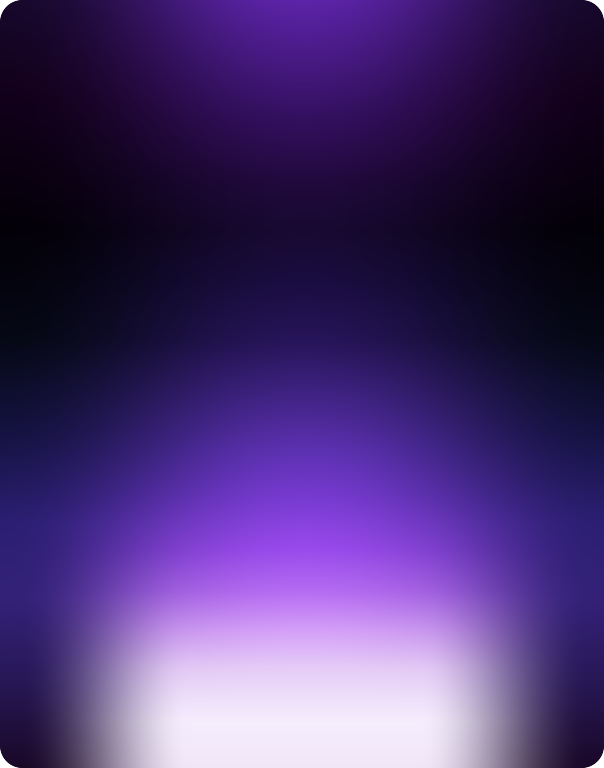
Give the GLSL for this background, as a Shadertoy shader.

```glsl
// A dark violet panel with a purple glow from above and a white-hot glow below.
// Two vertical colour ramps, for the centre and the sides, are blended by
// a horizontal falloff that broadens near the bottom; the corners are rounded.

// Ramps from the colour so far to the next one between two heights.
vec3 rampTo(vec3 colour, vec3 next, float y, float start, float end) {
    return mix(colour, next, clamp((y - start) / (end - start), 0.0, 1.0));
}

// Colours down the middle, from the bottom up.
vec3 centreRamp(float y) {
    vec3 c = vec3(0.94, 0.90, 0.97);
    c = rampTo(c, vec3(0.96, 0.93, 0.99), y, 0.00, 0.06);
    c = rampTo(c, vec3(0.90, 0.80, 0.97), y, 0.06, 0.13);
    c = rampTo(c, vec3(0.83, 0.62, 0.97), y, 0.13, 0.18);
    c = rampTo(c, vec3(0.71, 0.42, 0.95), y, 0.18, 0.23);
    c = rampTo(c, vec3(0.60, 0.29, 0.92), y, 0.23, 0.285);
    c = rampTo(c, vec3(0.47, 0.23, 0.82), y, 0.285, 0.35);
    c = rampTo(c, vec3(0.36, 0.19, 0.69), y, 0.35, 0.415);
    c = rampTo(c, vec3(0.26, 0.14, 0.53), y, 0.415, 0.48);
    c = rampTo(c, vec3(0.15, 0.08, 0.35), y, 0.48, 0.555);
    c = rampTo(c, vec3(0.10, 0.05, 0.25), y, 0.555, 0.635);
    c = rampTo(c, vec3(0.09, 0.035, 0.19), y, 0.635, 0.70);
    c = rampTo(c, vec3(0.13, 0.035, 0.24), y, 0.70, 0.765);
    c = rampTo(c, vec3(0.20, 0.06, 0.37), y, 0.765, 0.845);
    return rampTo(c, vec3(0.36, 0.14, 0.66), y, 0.845, 1.0);
}

// Colours along the left and right sides, from the bottom up.
vec3 sideRamp(float y) {
    vec3 c = vec3(0.10, 0.03, 0.15);
    c = rampTo(c, vec3(0.15, 0.09, 0.33), y, 0.00, 0.11);
    c = rampTo(c, vec3(0.20, 0.13, 0.47), y, 0.11, 0.22);
    c = rampTo(c, vec3(0.17, 0.12, 0.45), y, 0.22, 0.32);
    c = rampTo(c, vec3(0.08, 0.07, 0.25), y, 0.32, 0.44);
    c = rampTo(c, vec3(0.02, 0.03, 0.08), y, 0.44, 0.56);
    c = rampTo(c, vec3(0.01, 0.00, 0.03), y, 0.56, 0.70);
    c = rampTo(c, vec3(0.07, 0.00, 0.10), y, 0.70, 0.87);
    return rampTo(c, vec3(0.09, 0.03, 0.17), y, 0.87, 1.0);
}

float roundedBox(vec2 p, vec2 halfSize, float radius) {
    vec2 q = abs(p) - halfSize + radius;
    return length(max(q, 0.0)) + min(max(q.x, q.y), 0.0) - radius;
}

void mainImage(out vec4 fragColor, in vec2 fragCoord) {
    vec2 uv = fragCoord / iResolution.xy;
    float fromCentre = min(abs(uv.x - 0.505), 0.5);

    // A soft falloff above, a wide plateau for the white glow below.
    float soft = 0.5 + 0.5 * cos(6.28318 * fromCentre);
    float plateau = 1.0 - smoothstep(0.19, 0.47, fromCentre);
    float low = 1.0 - smoothstep(0.08, 0.42, uv.y);
    float glow = mix(soft, plateau, low);
    vec3 colour = mix(sideRamp(uv.y), centreRamp(uv.y), glow);

    // Rounded panel on white, measured in canvas widths.
    vec2 size = vec2(1.0, iResolution.y / iResolution.x);
    float edge = roundedBox((uv - 0.5) * size, 0.5 * size, 0.037);
    float pixel = 1.0 / iResolution.x;
    colour = mix(colour, vec3(1.0), smoothstep(-0.5 * pixel, 0.5 * pixel, edge));

    fragColor = vec4(colour, 1.0);
}
```
